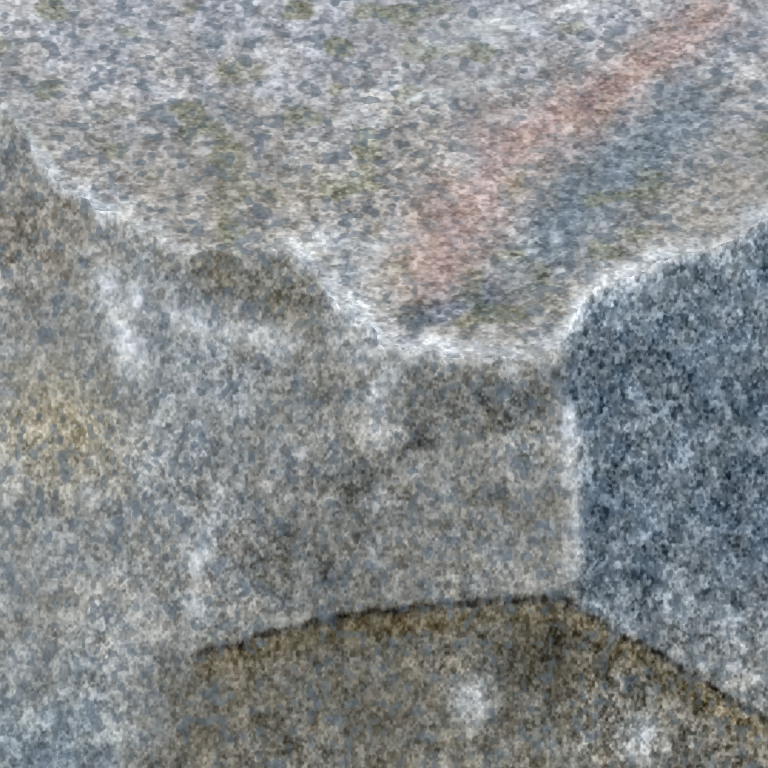
Give the GLSL for this texture, as a WebGL 1 fragment shader.

```glsl
precision highp float;
// Weathered granite block: pale upper ledge, pink vein, shaded faces and an arched crack.
uniform vec2 u_resolution;

vec2 hash2(vec2 p) {
  vec3 q = fract(vec3(p.xyx) * vec3(.1031, .103, .0973));
  q += dot(q, q.yzx + 33.33);
  return fract((q.xx + q.yz) * q.zy);
}

// Smooth cellular noise: random cell values blended by distance to jittered centres.
float cells(vec2 p, float sharpness) {
  vec2 id = floor(p), f = fract(p);
  float sum = 0., total = 0.;
  for (int j = -1; j <= 1; j++) {
    for (int i = -1; i <= 1; i++) {
      vec2 o = vec2(float(i), float(j));
      vec2 h = hash2(id + o + 71.);
      vec2 d = o + .15 + .7 * h - f;
      float w = exp(-sharpness * dot(d, d));
      sum += w * fract(h.x * 7.3 + h.y * 3.7);
      total += w;
    }
  }
  return sum / total - .5;
}

float ramp(float a, float b, float x) { return clamp((x - a) / (b - a), 0., 1.); }

// Soft stroke between two points.
float stroke(vec2 p, vec2 a, vec2 b, float width) {
  vec2 d = b - a;
  float t = clamp(dot(p - a, d) / dot(d, d), 0., 1.);
  float r = length(p - a - d * t) / width;
  return exp(-r * r);
}

// Soft elliptical patch.
float blot(vec2 p, vec2 centre, vec2 radius) {
  vec2 d = (p - centre) / radius;
  return exp(-dot(d, d));
}

void main() {
  vec2 uv = gl_FragCoord.xy / u_resolution;
  float broad = cells(uv * 11., 4.);
  float mid = cells(uv * 27. + 5., 4.);
  vec2 p = uv + .015 * vec2(mid, cells(uv * 24. + 40., 4.))
              + .012 * vec2(cells(uv * 80., 4.), cells(uv * 75. + 19., 4.));

  // Region boundaries
  float rim = .845 - .095 * ramp(.01, .09, p.x) - .08 * ramp(.09, .24, p.x)
            - .12 * ramp(.39, .5, p.x) - .02 * ramp(.5, .72, p.x)
            + .09 * ramp(.72, .78, p.x) + .09 * ramp(.78, 1., p.x);
  float top = smoothstep(-.008, .008, p.y - rim);
  float sideX = .73 + .02 * ramp(.5, .4, p.y);
  float rightFace = smoothstep(-.012, .018, p.x - sideX) * (1. - top);
  vec2 c = uv + .4 * (p - uv);
  float crackY = .145 + .055 * ramp(.25, .45, c.x) + .022 * ramp(.45, .72, c.x)
               - .16 * ramp(.73, 1., c.x);
  float under = smoothstep(.006, -.006, c.y - crackY) * smoothstep(.18, .28, c.x + .3 * (.14 - c.y));

  // Face colours
  vec3 col = mix(vec3(.53, .535, .52), vec3(.59, .6, .59), smoothstep(.27, .15, p.x));
  col = mix(col, vec3(.58, .61, .63), .8 * blot(p, vec2(.24, .5), vec2(.1, .13)));
  col = mix(col, vec3(.62, .58, .48), .8 * blot(p, vec2(.08, .44), vec2(.08, .07)));
  col = mix(col, vec3(.48, .53, .56), .8 * blot(p, vec2(.05, .03), vec2(.13, .08)));
  col = mix(col, vec3(.5, .48, .44), .9 * blot(p, vec2(.04, .7), vec2(.08, .09)));
  col -= .14 * blot(p, vec2(.62, .48), vec2(.09, .035))
       + .14 * stroke(p, vec2(.45, .36), vec2(.545, .43), .022)
       + .12 * stroke(p, vec2(.545, .43), vec2(.54, .51), .02)
       + .12 * blot(p, vec2(.4, .27), vec2(.12, .06))
       + .13 * stroke(p, vec2(.66, .46), vec2(.72, .5), .012);
  vec3 blueFace = mix(vec3(.56, .57, .56), vec3(.4, .45, .49), smoothstep(.08, .3, p.y));
  col = mix(col, blueFace, rightFace);
  col = mix(col, vec3(.45, .44, .4), under);
  col -= .16 * under * blot(p, vec2(.71, .16), vec2(.06, .08));

  // Upper ledge with a blue hollow beside the vein
  vec3 ledge = mix(vec3(.62, .61, .59), vec3(.67, .68, .7), smoothstep(.7, 1., uv.y));
  float hollow = stroke(p, vec2(.7, .68), vec2(.88, .86), .06);
  ledge = mix(ledge, vec3(.51, .56, .6), .9 * hollow);
  ledge = mix(ledge, vec3(.35, .41, .46), .9 * stroke(p, vec2(.54, .585), vec2(.63, .615), .02));
  float vein = max(stroke(p, vec2(.92, .98), vec2(.81, .89), .032),
               max(stroke(p, vec2(.81, .89), vec2(.64, .79), .04),
                   stroke(p, vec2(.64, .79), vec2(.57, .66), .055)));
  ledge = mix(ledge, vec3(.69, .61, .59), .95 * vein);
  float moss = smoothstep(.22, .42, cells(uv * vec2(22., 38.), 6.));
  ledge = mix(ledge, vec3(.47, .48, .38), .5 * moss * (1. - vein));
  col = mix(col, ledge, top);

  // Sheltered recess under the rim
  float recess = stroke(p, vec2(.28, .645), vec2(.39, .605), .035);
  col = mix(col, vec3(.47, .46, .42), .95 * recess);
  col = mix(col, vec3(.38, .44, .48), .8 * blot(p, vec2(.455, .655), vec2(.018)));

  // Chipped pale edges
  float lip = (p.y - rim - .008) / mix(.016, .026, step(.7, p.x));
  float chips = .85 * exp(-lip * lip) * (1. - recess) * (1. - .8 * blot(p, vec2(.33, .67), vec2(.06)))
    + .85 * stroke(p, vec2(.14, .65), vec2(.18, .52), .02)
    + .65 * stroke(p, vec2(.18, .61), vec2(.38, .555), .018)
    + .5 * stroke(p, vec2(.47, .62), vec2(.5, .46), .04)
    + .55 * stroke(p, vec2(.28, .38), vec2(.25, .17), .016)
    + .65 * stroke(p, vec2(.745, .46), vec2(.75, .25), .011)
    + .9 * blot(p, vec2(.45, .685), vec2(.06, .018))
    + .8 * blot(p, vec2(.605, .79), vec2(.025))
    + .8 * stroke(p, vec2(.55, .94), vec2(.76, .99), .013)
    + .8 * stroke(p, vec2(.54, .87), vec2(.66, .89), .01)
    + .9 * blot(p, vec2(.615, .09), vec2(.022, .04))
    + .8 * blot(p, vec2(.84, .04), vec2(.03, .04));
  chips = clamp(chips * (.95 + .8 * mid), 0., 1.);
  col = mix(col, vec3(.77, .79, .8), chips);

  // Arched crack and its rusty lower lip
  float onCrack = smoothstep(.24, .27, c.x);
  float gap = (c.y - crackY) / .006;
  col = mix(col, vec3(.4, .36, .26), .6 * onCrack * exp(-pow(gap / 3. + 1., 2.)));
  col = mix(col, vec3(.22, .21, .19), .75 * onCrack * exp(-gap * gap));

  // Mineral grain: flattened on the ledge, even on the faces
  vec2 g = uv * mix(vec2(1., .85), vec2(.75, 1.2), step(.5, top));
  float fine = cells(g * 145., 7.);
  float grain = .15 * cells(g * 65. + 9., 5.) + .2 * fine + .19 * cells(g * 270. + 3., 7.);
  col += .08 * broad + .08 * mid + grain * (.95 + .35 * rightFace + .4 * broad);
  float fleck = smoothstep(.1, .4, cells(g * 105. + 27., 6.));
  col = mix(col, vec3(.34, .39, .43), .5 * fleck * (1. - .6 * max(vein * top, chips)));
  col += vec3(.02, 0., -.03) * cells(uv * 40. + 60., 5.);
  gl_FragColor = vec4(clamp(col + vec3(.005, .008, .015), 0., 1.), 1.);
}
```
